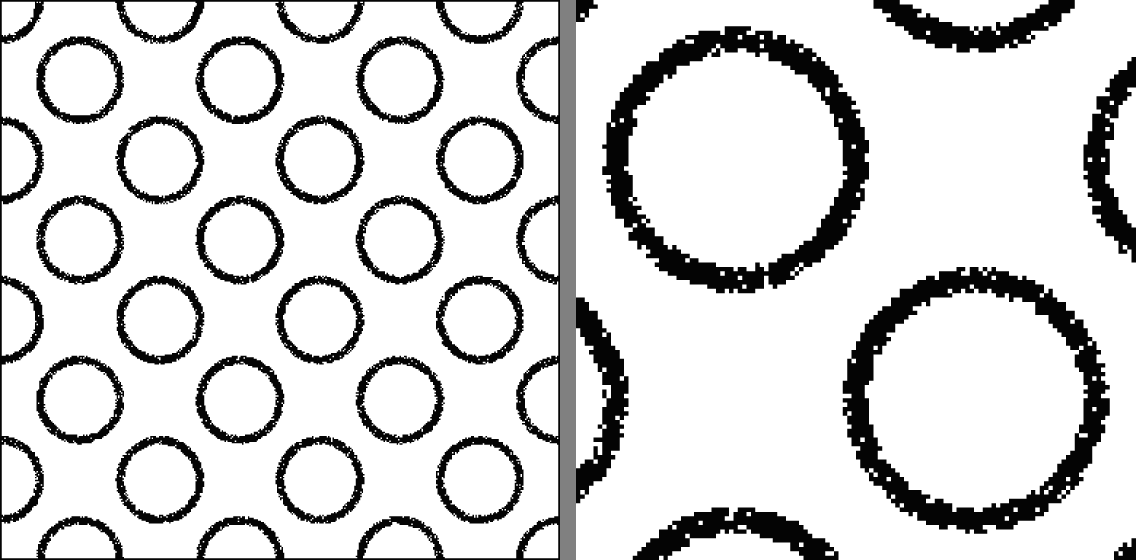
Left: the whole. Right: its middle third, enlarged.
This pattern is drawn by a Shadertoy shader. Its source:

```glsl
// Staggered rows of stippled black rings on white paper inside a thin frame.
// Two interleaved square lattices place the rings; a fine grain grid, hashed
// per cell, eats white flecks into each band. Supersampling smooths the edges.

const vec3 PAPER = vec3(1.0);
const vec3 INK = vec3(0.015);
const float STEPS = 7.0;          // half-pitches across the canvas
const float RING_RADIUS = 0.0711;
const float HALF_BAND = 0.0078;
const float FRAME_WIDTH = 0.003;
const float GRAIN = 384.0;        // grain cells across the canvas
const int SAMPLES = 4;            // samples per pixel side

float hash(vec2 p) {
    return fract(sin(dot(p, vec2(12.9898, 78.233))) * 43758.5453);
}

float valueNoise(vec2 p) {
    vec2 cell = floor(p);
    vec2 f = fract(p);
    f = f * f * (3.0 - 2.0 * f);
    float low = mix(hash(cell), hash(cell + vec2(1.0, 0.0)), f.x);
    float high = mix(hash(cell + vec2(0.0, 1.0)), hash(cell + vec2(1.0)), f.x);
    return mix(low, high, f.y);
}

// Distance to the nearest point of a square lattice with spacing 2
float latticeDistance(vec2 p, vec2 offset) {
    return length(mod(p - offset + 1.0, 2.0) - 1.0);
}

// Distance to the nearest centre of the staggered rings
float centreDistance(vec2 p, float steps) {
    vec2 g = p * steps;
    float evenRows = latticeDistance(g, vec2(1.0, 0.0));
    float oddRows = latticeDistance(g, vec2(0.0, 1.0));
    return min(evenRows, oddRows) / steps;
}

// 1 where a grain cell of the band holds ink; flecks thicken towards its rims
float stippledRing(vec2 p, float radius, float halfBand) {
    vec2 cell = floor(p * GRAIN);
    vec2 middle = (cell + 0.5) / GRAIN;
    float rim = abs(centreDistance(middle, STEPS) - radius) / halfBand;
    float wear = mix(0.4, 1.6, valueNoise(middle * 75.0 + 17.0));
    float fleckChance = wear * mix(0.03, 0.42, smoothstep(0.35, 1.05, rim));
    return step(rim, 1.0) * step(fleckChance, hash(cell + 3.7));
}

float frame(vec2 p, vec2 size, float width) {
    vec2 inset = min(p, size - p);
    return step(min(inset.x, inset.y), width);
}

void mainImage(out vec4 fragColor, in vec2 fragCoord) {
    vec2 size = iResolution.xy / iResolution.y;
    vec2 corner = fragCoord - 0.5;
    float coverage = 0.0;

    // Average ink over a regular grid inside the pixel
    for (int y = 0; y < SAMPLES; y++) {
        for (int x = 0; x < SAMPLES; x++) {
            vec2 shift = (vec2(x, y) + 0.5) / float(SAMPLES);
            vec2 p = (corner + shift) / iResolution.y;
            float ring = stippledRing(p, RING_RADIUS, HALF_BAND);
            coverage += max(ring, frame(p, size, FRAME_WIDTH));
        }
    }
    coverage /= float(SAMPLES * SAMPLES);

    fragColor = vec4(mix(PAPER, INK, coverage), 1.0);
}
```
